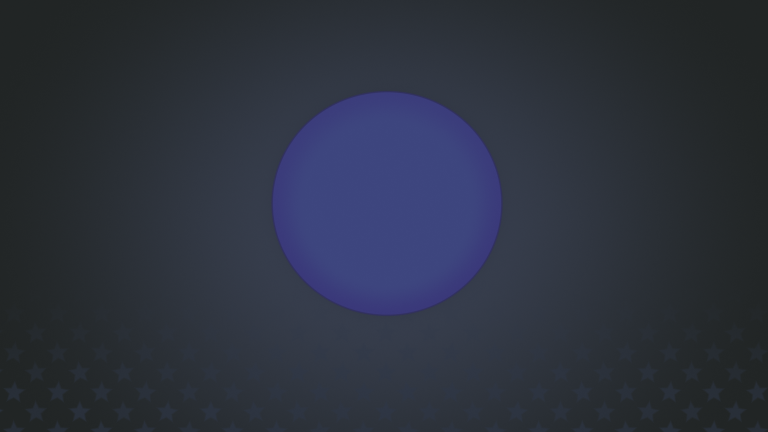
Reproduce this background procedurally as a Shadertoy shader.

```glsl
const vec3 GLOW_COLOR = vec3(0.222, 0.250, 0.315);
const vec3 EDGE_COLOR = vec3(0.130, 0.145, 0.145);
const vec3 STAR_COLOR = vec3(0.180, 0.215, 0.285);
const vec3 DISC_COLOR = vec3(0.240, 0.272, 0.495);
const vec3 DISC_SHADE = vec3(0.225, 0.215, 0.475);
const vec3 RIM_COLOR = vec3(0.185, 0.180, 0.360);

float hash(vec2 p) {
    return fract(sin(dot(p, vec2(12.9898, 78.233))) * 43758.5453);
}

mat2 rotation(float angle) {
    float c = cos(angle), s = sin(angle);
    return mat2(c, -s, s, c);
}

// Signed distance to a five-pointed star with its tip upwards
float starDistance(vec2 p, float outer, float inner) {
    const float HALF_SECTOR = 0.628319;
    float angle = atan(p.x, p.y);
    angle = abs(mod(angle + HALF_SECTOR, 2.0 * HALF_SECTOR) - HALF_SECTOR);
    vec2 q = length(p) * vec2(cos(angle), sin(angle));
    vec2 tip = vec2(outer, 0.0);
    vec2 notch = inner * vec2(cos(HALF_SECTOR), sin(HALF_SECTOR));
    vec2 side = notch - tip;
    vec2 normal = normalize(vec2(side.y, -side.x));
    return dot(q - tip, normal);
}

// Staggered rows of stars, each with a slight tilt and its own strength
float starField(vec2 p, vec2 spacing, float radius, float blur) {
    float row = floor(p.y / spacing.y + 0.5);
    float coverage = 0.0;
    for (int i = -1; i <= 1; i++) {
        float r = row + float(i);
        float shift = 0.5 * mod(r + 1.0, 2.0);
        float column = floor(p.x / spacing.x - shift + 0.5);
        vec2 cell = vec2(column, r);
        vec2 local = p - (cell + vec2(shift, 0.0)) * spacing;
        float tilt = 0.3 * (hash(cell) - 0.5);
        float d = starDistance(rotation(tilt) * local, radius, radius * 0.48);
        float strength = mix(0.75, 1.0, hash(cell + 7.0));
        coverage = max(coverage, strength * smoothstep(blur, -blur, d));
    }
    return coverage;
}

vec3 backdrop(vec2 p, vec2 center) {
    float d = length((p - center) * vec2(1.0, 1.2));
    return mix(GLOW_COLOR, EDGE_COLOR, smoothstep(0.1, 1.0, d));
}

// Shaded disc with a thin dark rim
vec3 drawDisc(vec3 color, vec2 p, vec2 radii, float pixel) {
    float d = (length(p / radii) - 1.0) * radii.y;
    float shade = smoothstep(-0.075, 0.0, d);
    shade *= mix(0.9, 0.6, smoothstep(-radii.y, radii.y, p.y));
    vec3 fill = mix(DISC_COLOR, DISC_SHADE, shade);
    color *= 1.0 - 0.05 * exp(-max(d, 0.0) * 60.0);
    color = mix(color, fill, smoothstep(pixel, -pixel, d));
    float rim = smoothstep(0.0012 + pixel, 0.0, abs(d));
    return mix(color, RIM_COLOR, 0.7 * rim);
}

void mainImage(out vec4 fragColor, in vec2 fragCoord) {
    float pixel = 1.0 / iResolution.y;
    vec2 p = (fragCoord - 0.5 * iResolution.xy) * pixel;
    float height = p.y + 0.5;

    vec3 color = backdrop(p, vec2(0.0, -0.03));

    // Stars fade out towards the middle height
    vec2 starPosition = vec2(p.x - 0.004, height);
    float stars = starField(starPosition, vec2(0.1012, 0.0458), 0.025, 0.003);
    float fade = 1.0 - smoothstep(0.03, 0.36, height);
    color = mix(color, STAR_COLOR, 0.6 * stars * fade);

    color = drawDisc(color, p - vec2(0.007, 0.029), vec2(0.266, 0.259), pixel);

    // Fine dither against banding
    color += (hash(p) - 0.5) / 255.0;
    fragColor = vec4(color, 1.0);
}
```
